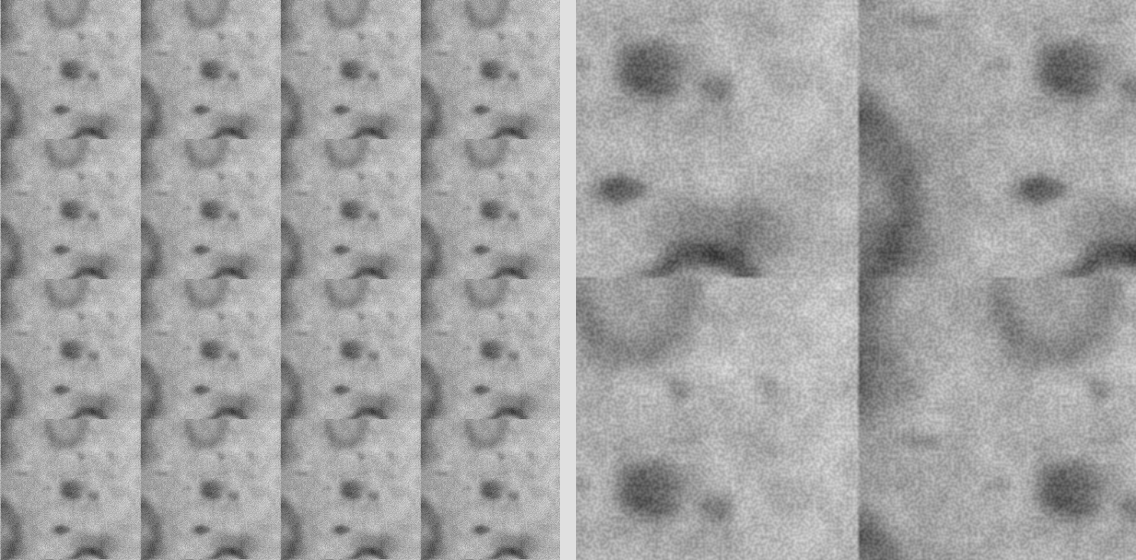
Left: the whole. Right: its middle third, enlarged.
Give the GLSL for this pattern, as a three.js fragment shader.

```glsl
// Grey mottled surface with soft dark stains, repeated in a 4 by 4 grid of cells.
// Each cell sums blurred spots, rings and an edge shadow, bent by gradient noise,
// then adds cloudy mottling and fine grain. All the noise wraps at the cell edge.

#define REPEATS 4.0        // cells across and down
#define BASE_GREY 0.735    // unstained brightness
#define STAIN_DEPTH 1.0    // strength of all stains
#define WARP 0.014         // how far noise bends the stains, in cells
#define MOTTLE 0.095       // strength of the cloudy variation
#define MOTTLE_PERIOD 7.0  // coarsest clouds per cell
#define GRAIN 0.12         // strength of the fine grain
#define GRAIN_PERIOD 128.0 // grains per cell
#define SEAM 0.012         // width of the blend between cells

varying vec2 vUv;

vec2 randomDirection(vec2 lattice) {
  vec3 h = fract(lattice.xyx * vec3(0.1031, 0.1030, 0.0973));
  h += dot(h, h.yzx + 33.33);
  float angle = 6.28319 * fract((h.x + h.y) * h.z);
  return vec2(cos(angle), sin(angle));
}

float cornerSlope(vec2 cell, vec2 corner, vec2 f, float period, float seed) {
  return dot(randomDirection(mod(cell + corner, period) + seed), f - corner);
}

// Gradient noise that wraps after one unit of p
float wrapNoise(vec2 p, float period, float seed) {
  p *= period;
  vec2 cell = floor(p);
  vec2 f = p - cell;
  vec2 u = f * f * f * (f * (f * 6.0 - 15.0) + 10.0);
  vec2 e = vec2(0.0, 1.0);
  return mix(
    mix(cornerSlope(cell, e.xx, f, period, seed), cornerSlope(cell, e.yx, f, period, seed), u.x),
    mix(cornerSlope(cell, e.xy, f, period, seed), cornerSlope(cell, e.yy, f, period, seed), u.x),
    u.y);
}

float clouds(vec2 p) {
  float sum = 0.0;
  float weight = 1.0;
  float period = MOTTLE_PERIOD;
  for (int octave = 0; octave < 4; octave++) {
    sum += weight * wrapNoise(p, period, 17.0 + period);
    period *= 2.0;
    weight *= 0.7;
  }
  return sum;
}

float spot(vec2 p, vec2 centre, vec2 radii) {
  float d = length((p - centre) / radii);
  return exp(-d * d * d);
}

float ring(vec2 p, vec2 centre, float radius, float width) {
  float d = (length(p - centre) - radius) / width;
  return exp(-d * d);
}

// Darkness of the stains of one cell, also defined just outside it
float stains(vec2 p) {
  // Broad fall of light
  float dark = 0.06 * (1.0 - p.x) + 0.03 * (1.0 - p.y);

  // Shadow along the left edge
  float shadow = mix(0.07, 0.27, smoothstep(0.58, 0.74, p.y));
  dark += shadow * exp(-pow(max(p.x, 0.0) / 0.10, 1.5));

  // Curved band at the lower left
  vec2 bandCentre = vec2(-0.12, 0.18);
  dark += 0.22 * ring(p, bandCentre, 0.24, 0.058);
  dark += 0.04 * spot(p, bandCentre, vec2(0.26));

  // Pale crater at the top
  vec2 craterCentre = vec2(0.475, 0.96);
  dark += 0.13 * ring(p, craterCentre, 0.13, 0.042);
  dark += 0.08 * spot(p, craterCentre, vec2(0.17));

  // Dark arch at the bottom with a smear above it
  dark += 0.28 * ring(p, vec2(0.635, -0.06), 0.125, 0.035);
  dark += 0.21 * spot(p, vec2(0.69, 0.11), vec2(0.165, 0.085));

  // Spots, from the darkest to the faintest
  dark += 0.30 * spot(p, vec2(0.508, 0.497), vec2(0.08, 0.068));
  dark += 0.06 * spot(p, vec2(0.508, 0.497), vec2(0.13, 0.11));
  dark += 0.29 * spot(p, vec2(0.443, 0.213), vec2(0.058, 0.029));
  dark += 0.20 * spot(p, vec2(0.672, 0.463), vec2(0.043, 0.038));
  dark += 0.19 * spot(p, vec2(0.578, 0.740), vec2(0.032, 0.030));
  dark += 0.14 * spot(p, vec2(0.155, 0.615), vec2(0.045, 0.026));
  dark += 0.12 * spot(p, vec2(0.790, 0.745), vec2(0.029));
  dark += 0.08 * spot(p, vec2(0.345, 0.510), vec2(0.024));
  return dark;
}

void main() {
  vec2 p = fract(vUv * REPEATS);

  // Bent stains, carried over narrowly from the cells to the left and below
  vec2 bent = p + WARP * vec2(wrapNoise(p, 14.0, 3.0), wrapNoise(p, 14.0, 41.0));
  vec2 inside = smoothstep(0.0, SEAM, p);
  float lower = mix(stains(bent + vec2(1.0, 1.0)), stains(bent + vec2(0.0, 1.0)), inside.x);
  float own = mix(stains(bent + vec2(1.0, 0.0)), stains(bent), inside.x);
  float grey = BASE_GREY - STAIN_DEPTH * mix(lower, own, inside.y);

  // Clouds and grain
  grey += MOTTLE * clouds(p);
  grey += GRAIN * wrapNoise(p, GRAIN_PERIOD, 5.0);
  grey += 0.5 * GRAIN * wrapNoise(p, 0.5 * GRAIN_PERIOD, 9.0);

  gl_FragColor = vec4(vec3(clamp(grey, 0.0, 1.0)), 1.0);
}
```
